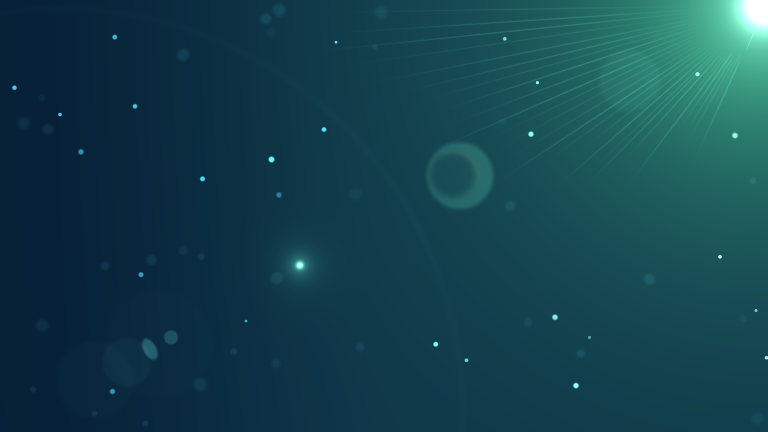
Write a Shadertoy shader that draws this background.

```glsl
// Deep teal backdrop with a corner light, fanned rays, lens ghosts and drifting specks.

const vec3 NAVY  = vec3(0.025, 0.125, 0.215);
const vec3 OCEAN = vec3(0.055, 0.205, 0.280);
const vec3 GREEN = vec3(0.250, 0.640, 0.330);
const vec3 MINT  = vec3(0.450, 1.000, 0.750);
const vec3 CYAN  = vec3(0.350, 0.850, 0.950);
const vec3 HAZE  = vec3(0.450, 0.850, 0.800);

float hash(float n) {
    return fract(sin(n * 127.1) * 43758.5);
}

// Filled disc with an edge of the given softness
float disc(vec2 q, float radius, float soft) {
    return 1.0 - smoothstep(radius - soft, radius + soft, length(q));
}

// Thin rays fanning left and down from the light
float rays(vec2 q) {
    float dist = length(q);
    float angle = atan(-q.y, -q.x);
    float spacing = 0.043;
    float id = floor(angle / spacing);
    float center = (id + 0.3 + 0.4 * hash(id + 3.0)) * spacing;
    float reach = 1.2 - 0.68 * angle - 0.2 * hash(id + 40.0);
    float line = exp(-pow(dist * (angle - center) / 0.0018, 2.0));
    float fade = smoothstep(0.12, 0.45 * reach, dist)
               * (1.0 - smoothstep(0.55 * reach, reach, dist));
    float fan = step(0.0, angle) * step(angle, 1.2);
    return line * fade * fan * (0.35 + 0.65 * hash(id + 80.0));
}

// Scattered round specks; soft is a fraction of each radius
float specks(vec2 p, float aspect, int count, float seed, vec2 sizes, float soft) {
    float sum = 0.0;
    for (int i = 0; i < count; i++) {
        float n = float(i) * 4.0 + seed;
        vec2 place = vec2(hash(n) * aspect, hash(n + 1.0));
        float radius = mix(sizes.x, sizes.y, hash(n + 2.0));
        float power = mix(0.35, 1.0, hash(n + 3.0));
        sum += power * disc(p - place, radius, radius * soft);
    }
    return sum;
}

// Round ghost whose inner hole is shifted to leave a crescent
vec3 crescentGhost(vec2 q) {
    float body = disc(q, 0.077, 0.008);
    float hole = disc(q - vec2(-0.018, 0.002), 0.052, 0.016);
    float rim = exp(-pow((length(q - vec2(-0.014, 0.0)) - 0.055) / 0.006, 2.0));
    rim *= smoothstep(-0.02, 0.06, q.x + q.y);
    return body * (0.035 + 0.11 * (1.0 - hole)) * vec3(0.5, 1.0, 0.7)
         + rim * vec3(0.05, 0.02, 0.0);
}

void mainImage(out vec4 fragColor, in vec2 fragCoord) {
    vec2 p = fragCoord / iResolution.y;
    float aspect = iResolution.x / iResolution.y;
    vec2 light = vec2(aspect - 0.007, 0.988);
    vec2 axis = vec2(-1.477, -0.826);
    vec2 q = p - light;
    float d = length(q);

    // Background gradient and corner light
    vec3 col = mix(NAVY, OCEAN, smoothstep(0.0, 0.55 * aspect, p.x));
    col += GREEN * exp(-2.8 * d);
    col += vec3(0.5, 0.4, 0.5) * exp(-14.0 * d);
    col += vec3(0.9) * exp(-420.0 * d * d);
    col += 0.13 * MINT * rays(q);

    // Wide faint halo arc
    float arc = length(p - vec2(0.14, 0.05)) - 0.93;
    col += 0.012 * HAZE * exp(-pow(arc / 0.008, 2.0));

    // Lens ghosts strung along one axis through the light
    col += 0.040 * HAZE * disc(q - axis * 0.212, 0.070, 0.008);
    col += crescentGhost(q - axis * 0.478);
    col += 0.070 * HAZE * disc(q - axis * 0.765, 0.014, 0.004);
    col += 0.170 * HAZE * disc(q - axis * 0.931, 0.016, 0.003);
    col += 0.035 * HAZE * disc(q - axis * 1.000, 0.056, 0.006);
    col += 0.016 * HAZE * disc(q - axis * 1.050, 0.088, 0.008);
    col += 0.010 * HAZE * disc(q - axis * 0.950, 0.125, 0.010);

    // Tilted oval ghost, narrowed along the axis
    vec2 oval = q - axis * 0.964;
    vec2 along = normalize(axis);
    oval += along * dot(oval, along) * 0.8;
    col += 0.240 * HAZE * disc(oval, 0.026, 0.006);

    // Small green flare
    float flare = length(q - axis * 0.729);
    col += MINT * (0.38 * exp(-55.0 * flare) + 0.08 * exp(-22.0 * flare));
    col += vec3(0.6, 0.8, 0.7) * exp(-pow(flare / 0.008, 2.0));

    // Dim blurred motes, then sharp bright specks
    col += 0.09 * CYAN * specks(p, aspect, 30, 211.0, vec2(0.006, 0.015), 0.5);
    float bright = specks(p, aspect, 26, 17.0, vec2(0.0030, 0.0065), 0.4);
    col += bright * mix(CYAN, vec3(0.75, 0.9, 0.8), smoothstep(0.8, 1.6, p.x));

    fragColor = vec4(clamp(col, 0.0, 1.0), 1.0);
}
```
